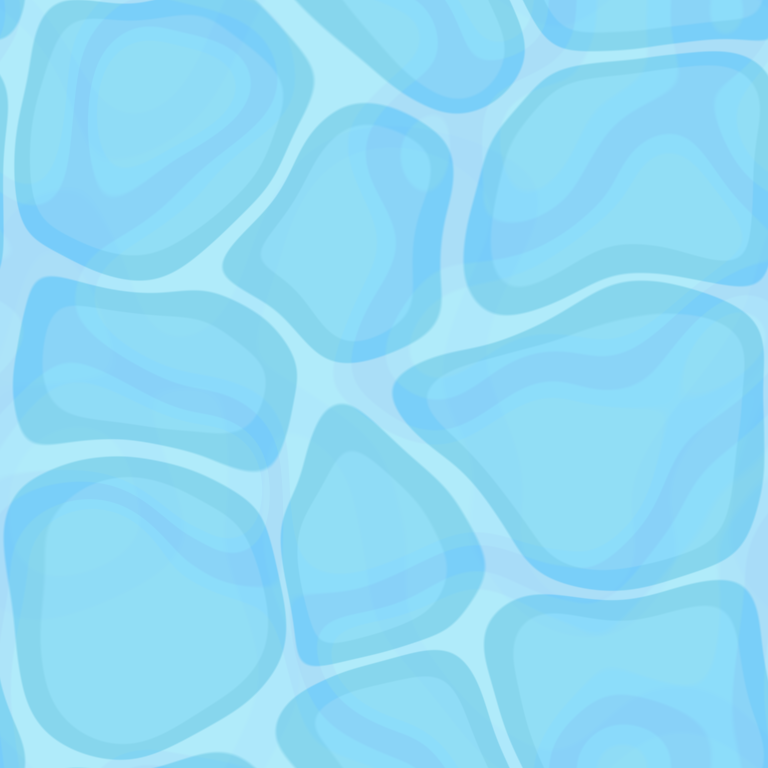
Write a Shadertoy shader that draws this texture.

```glsl
const float TAU = 6.2831853;

vec2 hash2(vec2 p, float seed) {
    vec3 q = fract(vec3(p.xyx + seed) * vec3(0.1031, 0.1030, 0.0973));
    q += dot(q, q.yzx + 33.33);
    return fract((q.xx + q.yz) * q.zy);
}

// Gradient noise that wraps after a whole number of lattice steps
float corner(vec2 cell, vec2 offset, float period, float seed) {
    float angle = TAU * hash2(mod(cell, period), seed).x;
    return dot(vec2(cos(angle), sin(angle)), offset);
}

float wrapNoise(vec2 uv, float period, float seed) {
    vec2 p = uv * period, i = floor(p), f = p - i, e = vec2(1, 0);
    vec2 u = f * f * f * (f * (f * 6.0 - 15.0) + 10.0);
    float low = mix(corner(i, f, period, seed), corner(i + e, f - e, period, seed), u.x);
    float high = mix(corner(i + e.yx, f - e.yx, period, seed), corner(i + 1.0, f - 1.0, period, seed), u.x);
    return mix(low, high, u.y);
}

// Scattered cell centres; columns are staggered by thirds
vec2 cellCentre(vec2 cell) {
    vec2 id = mod(cell, 3.0);
    return cell + 0.17 + 0.66 * hash2(id, 17.0) + vec2(0.0, id.x / 3.0);
}

// Rounded distance to the border of the enclosing cell
float borderDistance(vec2 p) {
    vec2 home = floor(p), nearestCell = home, nearest = vec2(9.0);
    for (int y = -2; y <= 2; y++)
    for (int x = -2; x <= 2; x++) {
        vec2 cell = home + vec2(x, y), r = cellCentre(cell) - p;
        if (dot(r, r) < dot(nearest, nearest)) { nearest = r; nearestCell = cell; }
    }
    float sum = 0.0, rounding = 0.065;
    for (int y = -2; y <= 2; y++)
    for (int x = -2; x <= 2; x++) {
        if (x == 0 && y == 0) continue;
        vec2 r = cellCentre(nearestCell + vec2(x, y)) - p;
        float d = dot(0.5 * (r + nearest), normalize(r - nearest));
        sum += exp(-d / rounding);
    }
    return -rounding * log(sum);
}

// Three tint levels: plain water, middle shade, blue ribbon
vec3 tinted(vec3 plain, vec3 middle, vec3 blue, vec2 level) {
    return mix(mix(plain, middle, level.x), blue, level.y);
}

void mainImage(out vec4 fragColor, in vec2 fragCoord) {
    vec2 uv = fragCoord / iResolution.xy;
    float pixel = 1.0 / iResolution.y;

    // Wavy bending of the cell net
    vec2 bend = vec2(wrapNoise(uv, 3.0, 3.0), wrapNoise(uv, 3.0, 41.0));
    vec2 ripple = vec2(wrapNoise(uv, 7.0, 8.0), wrapNoise(uv, 7.0, 29.0));
    float d = borderDistance(3.0 * (uv + 0.10 * bend + 0.015 * ripple));

    // Light web, shaded rim and interior
    float webEdge = 0.025 + 0.035 * wrapNoise(uv, 4.0, 53.0);
    float rimEdge = webEdge + 0.085 + 0.07 * wrapNoise(uv, 4.0, 67.0);
    float soft = 4.0 * pixel;
    float inside = smoothstep(webEdge - soft, webEdge + soft, d);
    float core = smoothstep(rimEdge - soft, rimEdge + soft, d);

    // Flat overlapping tint ribbons
    vec2 drift = uv + 0.05 * bend.yx;
    float ribbon = abs(wrapNoise(drift, 4.0, 71.0) - 0.05);
    float blur = 6.0 * pixel;
    vec2 level = 1.0 - smoothstep(vec2(0.16, 0.075) - blur, vec2(0.16, 0.075) + blur, vec2(ribbon));

    vec3 web = tinted(vec3(0.69, 0.92, 0.98), vec3(0.68, 0.895, 0.975), vec3(0.665, 0.87, 0.97), level);
    vec3 rim = tinted(vec3(0.53, 0.84, 0.93), vec3(0.505, 0.83, 0.95), vec3(0.475, 0.81, 0.975), level);
    vec3 water = tinted(vec3(0.57, 0.87, 0.96), vec3(0.55, 0.865, 0.98), vec3(0.54, 0.83, 0.97), level);

    // A fainter second ribbon layer
    float veil = abs(wrapNoise(uv + 0.06 * bend, 3.0, 97.0) + 0.04);
    veil = 1.0 - smoothstep(0.07 - blur, 0.07 + blur, veil);
    vec3 color = mix(web, mix(rim, water, core), inside);
    color += veil * vec3(-0.008, -0.009, 0.004);

    fragColor = vec4(color, 1.0);
}
```
